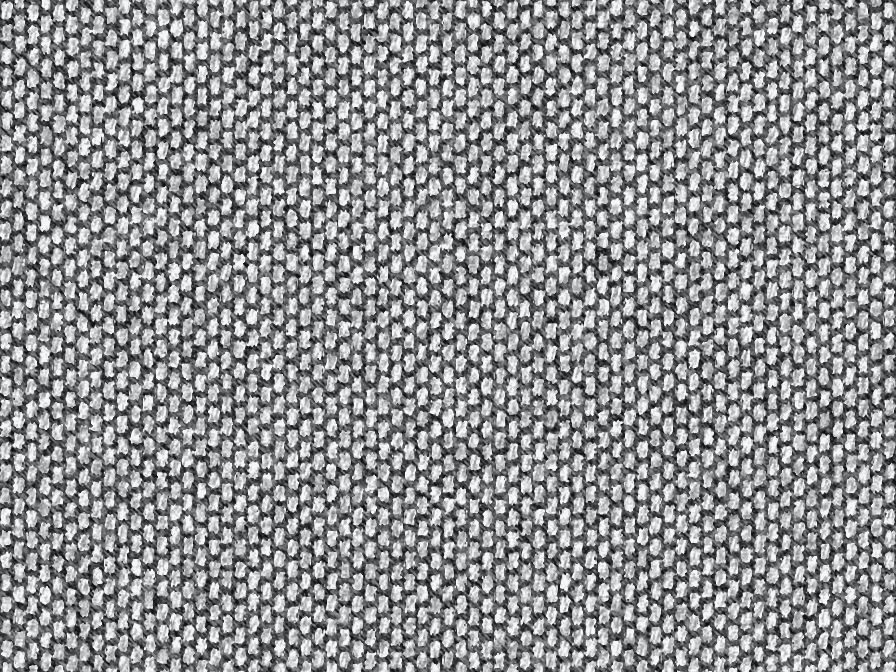
A WebGL 2 fragment shader for this texture:

```glsl
#version 300 es
precision highp float;

uniform vec2 u_resolution;
out vec4 outColor;

const vec2 TUFTS = vec2(69.0, 30.5);      // columns across, tufts down each column
const vec2 TUFT_HALF = vec2(0.215, 0.36); // in units of the vertical repeat
const float TUFT_ROUND = 0.15;
const vec3 INK = vec3(0.07, 0.07, 0.08);
const vec3 CHALK = vec3(0.96, 0.97, 0.97);

float hash(vec2 p) {
    vec3 q = fract(vec3(p.xyx) * 0.1031);
    q += dot(q, q.yzx + 33.33);
    return fract((q.x + q.y) * q.z);
}

float valueNoise(vec2 p) {
    vec2 i = floor(p);
    vec2 f = fract(p);
    f = f * f * (3.0 - 2.0 * f);
    float low = mix(hash(i), hash(i + vec2(1.0, 0.0)), f.x);
    float high = mix(hash(i + vec2(0.0, 1.0)), hash(i + 1.0), f.x);
    return mix(low, high, f.y);
}

// Noise centred on zero
float grain(vec2 p, float seed) {
    return valueNoise(p + seed * 17.3) - 0.5;
}

float roundedBox(vec2 p, vec2 halfSize, float radius) {
    vec2 q = abs(p) - halfSize + radius;
    return length(max(q, 0.0)) + min(max(q.x, q.y), 0.0) - radius;
}

// Rows sag gently at the middle, and the cloth wanders slightly
vec2 drift(vec2 p, float aspect) {
    float across = 2.0 * p.x / aspect - 1.0;
    vec2 wander = vec2(grain(p * 3.0, 1.0), grain(p * 3.0, 2.0));
    return 0.005 * wander - vec2(0.0, 0.018 * across * across);
}

// Signed distance to the tuft of this cell; also returns the cell
float tuftDistance(vec2 p, vec2 count, out vec2 cell, out vec2 local) {
    vec2 grid = p * count;
    grid.y += 0.5 * mod(floor(grid.x), 2.0);
    cell = floor(grid);
    local = (fract(grid) - 0.5) * count.y / count;
    vec2 wobble = vec2(hash(cell + 3.1), hash(cell + 8.7)) - 0.5;
    local -= wobble * vec2(0.02, 0.05);
    local.x -= 0.08 * local.y;
    vec2 size = TUFT_HALF * (0.96 + 0.08 * hash(cell + 21.0));
    return roundedBox(local, size, TUFT_ROUND);
}

// Dark twill of short broken threads that fall to the right
float groundShade(vec2 p) {
    vec2 thread = vec2(p.x + p.y, p.x - p.y);
    float strokes = grain(thread * vec2(250.0, 95.0), 3.0);
    float fleck = grain(p * 370.0, 4.0);
    return 0.26 + 0.50 * strokes + 0.28 * fleck;
}

// Pale loops running up the tuft, with small shadowed gaps
float tuftShade(vec2 p, vec2 cell) {
    float strands = grain(vec2(p.x - 0.25 * p.y, p.y) * vec2(300.0, 110.0), 5.0);
    float loops = grain(p * 370.0, 6.0);
    float fade = 0.05 * (hash(cell + 40.0) - 0.5);
    return 0.85 + 0.50 * strands + 0.34 * loops + fade;
}

void main() {
    vec2 p = gl_FragCoord.xy / u_resolution.y;
    float aspect = u_resolution.x / u_resolution.y;
    vec2 count = TUFTS / vec2(aspect, 1.0);
    vec2 cloth = p + drift(p, aspect);

    // Tuft outline with frayed edges
    vec2 cell;
    vec2 local;
    float d = tuftDistance(cloth, count, cell, local);
    d += 0.17 * grain(cloth * vec2(340.0, 230.0), 7.0);
    float soft = max(0.04, 0.6 * count.y / u_resolution.y);
    float cover = 1.0 - smoothstep(-soft, soft, d);

    // Yarn shades and faint uneven wear
    float shade = mix(groundShade(cloth), tuftShade(cloth, cell), cover);
    shade += 0.03 * grain(p * 7.0, 8.0);
    outColor = vec4(mix(INK, CHALK, clamp(shade, 0.0, 1.0)), 1.0);
}
```
